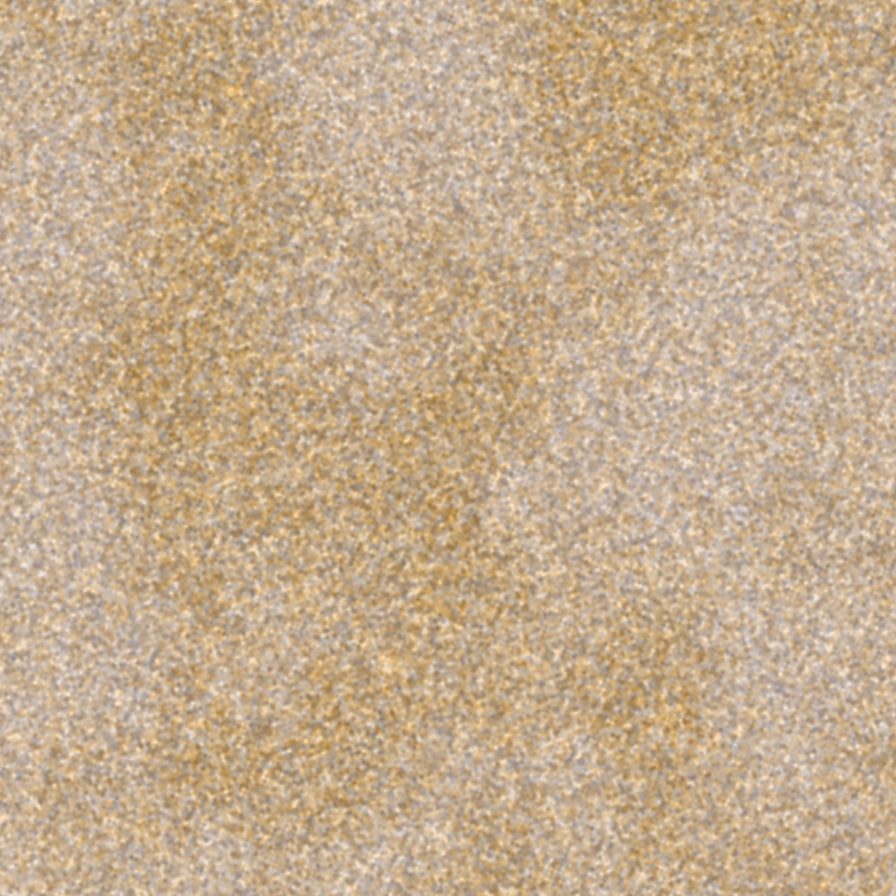
A Shadertoy shader for this texture:

```glsl
// Fine sandy stone: dense warm and cool grains with soft ochre stains.

const vec3 SAND = vec3(0.787, 0.707, 0.626);
const vec3 STAIN_SHIFT = vec3(-0.038, -0.068, -0.140);
const vec3 LIGHT_SHIFT = vec3(0.056, 0.057, 0.055);
const vec3 WARM_SHIFT = vec3(0.016, -0.003, -0.037);

float hash(vec2 p) {
    vec3 q = fract(vec3(p.xyx) * 0.1031);
    q += dot(q, q.yzx + 33.33);
    return fract((q.x + q.y) * q.z);
}

float valueNoise(vec2 p) {
    vec2 cell = floor(p);
    vec2 f = fract(p);
    vec2 w = f * f * (3.0 - 2.0 * f);
    float low = mix(hash(cell), hash(cell + vec2(1.0, 0.0)), w.x);
    float high = mix(hash(cell + vec2(0.0, 1.0)), hash(cell + vec2(1.0, 1.0)), w.x);
    return mix(low, high, w.y);
}

vec2 rotate(vec2 p, float angle) {
    float c = cos(angle);
    float s = sin(angle);
    return vec2(c * p.x - s * p.y, s * p.x + c * p.y);
}

// Layered noise, about 0.5 on average
float fbm(vec2 p, int octaves, float gain) {
    float sum = 0.0;
    float total = 0.0;
    float weight = 1.0;
    for (int i = 0; i < octaves; i++) {
        sum += weight * valueNoise(p);
        total += weight;
        weight *= gain;
        p = rotate(p, 0.65) * 2.03 + 17.3;
    }
    return sum / total;
}

// Two turned lattices hide the grid; spread is near one around zero
float grains(vec2 uv, float density, float seed) {
    float coarse = valueNoise(rotate(uv, 0.5) * density + seed);
    float fine = valueNoise(rotate(uv, 1.2) * density * 1.35 + seed + 71.0);
    return 5.0 * (0.75 * (coarse - 0.5) + 0.6 * (fine - 0.5));
}

void mainImage(out vec4 fragColor, in vec2 fragCoord) {
    vec2 uv = fragCoord / min(iResolution.x, iResolution.y);

    // Cloudy stains with ragged borders
    float cloud = fbm(uv * 4.2 + vec2(41.0, 23.0), 5, 0.6);
    float stain = smoothstep(0.32, 0.75, cloud);

    // Grain brightness and tint vary independently
    float light = grains(uv, 175.0, 200.0);
    float warmth = grains(uv, 140.0, 500.0);
    float speck = smoothstep(1.3, 2.4, light);

    vec3 color = SAND + STAIN_SHIFT * stain;
    color += LIGHT_SHIFT * light * (0.95 + 0.1 * stain);
    color += WARM_SHIFT * warmth * (0.85 + 0.3 * stain);
    color += 0.03 * speck;

    fragColor = vec4(clamp(color, 0.0, 1.0), 1.0);
}
```
